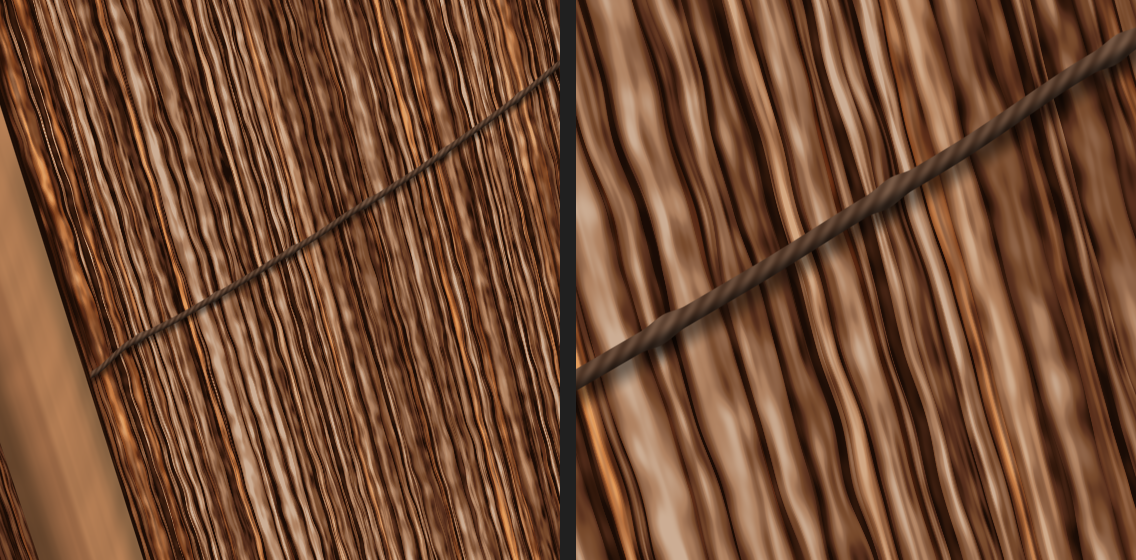
Left, the full canvas; right, a detail of the centre.
This texture is drawn by a WebGL 2 fragment shader. Its source:

```glsl
#version 300 es
precision highp float;
// Slanted thatch of dry reeds, tied by a twisted cord and flanked by a smooth pole.
// Layers of jittered reeds are composited along fanned lanes, each with a shadow,
// a rounded body and bark noise; the resulting tone is mapped to a brown ramp.
uniform vec2 u_resolution;
out vec4 fragColor;

float hash(vec2 p) {
  vec3 q = fract(p.xyx * vec3(0.1031, 0.1030, 0.0973));
  q += dot(q, q.yzx + 33.33);
  return fract((q.x + q.y) * q.z);
}

float noise(vec2 p) {
  vec2 i = floor(p), f = fract(p);
  f = f * f * (3.0 - 2.0 * f);
  return mix(mix(hash(i), hash(i + vec2(1, 0)), f.x),
             mix(hash(i + vec2(0, 1)), hash(i + vec2(1, 1)), f.x), f.y);
}

// Brown ramp from deep gaps to pale, weathered bark
vec3 reedColor(float tone) {
  vec3 c = mix(vec3(0.10, 0.045, 0.02), vec3(0.19, 0.09, 0.04), smoothstep(0.0, 0.1, tone));
  c = mix(c, vec3(0.34, 0.18, 0.11), smoothstep(0.08, 0.24, tone));
  c = mix(c, vec3(0.47, 0.29, 0.17), smoothstep(0.22, 0.4, tone));
  c = mix(c, vec3(0.56, 0.39, 0.28), smoothstep(0.38, 0.56, tone));
  c = mix(c, vec3(0.69, 0.51, 0.38), smoothstep(0.54, 0.72, tone));
  return mix(c, vec3(0.80, 0.68, 0.58), smoothstep(0.7, 1.0, tone));
}

// Adds one layer of reeds to a surface holding tone (x) and amber tint (y)
vec2 addReeds(vec2 surface, vec2 q, float count, float keep, float seed, float pixel) {
  float x = q.x * count;
  for (int k = -1; k <= 1; k++) {
    float id = floor(x) + float(k);
    vec2 key = vec2(id, seed);
    if (hash(key + 5.3) > keep) continue;
    float sway = noise(vec2(id * 7.3, q.y * 3.0 + seed)) - 0.5;
    float center = id + 0.5 + 0.4 * (hash(key) - 0.5) + 0.3 * sway;
    float radius = 0.28 + 0.32 * hash(key + 11.7);
    radius *= 0.8 + 0.35 * noise(vec2(id * 3.1 + seed, q.y * 13.0));
    float d = (x - center) / radius;

    // Shadow thrown to the right, then the rounded body
    surface.x *= 1.0 - 0.65 * smoothstep(1.7, 0.8, abs(d - 0.25));
    float body = sqrt(max(0.0, 1.0 - d * d));
    float glint = exp(-7.0 * (d + 0.25) * (d + 0.25));
    float bark = noise(vec2(d * 1.7 + id * 9.0, q.y * 48.0 + seed)) - 0.5;
    float fiber = noise(vec2(d * 3.5 + id * 17.0, q.y * 13.0 + seed)) - 0.5;
    float age = noise(vec2(id * 5.7 + seed, q.y * 4.0)) - 0.5;
    float tone = 0.31 + 0.34 * hash(key + 23.1) + 0.42 * bark + 0.5 * fiber
               + 0.25 * age + 0.24 * glint;
    tone *= 0.15 + 0.85 * body;
    float amber = smoothstep(0.5, 1.0, hash(key + 37.9)) * (0.6 + fiber);
    float edge = clamp(1.3 * pixel * count / radius, 0.05, 0.6);
    surface = mix(surface, vec2(tone, amber), smoothstep(1.0, 1.0 - edge, abs(d)));
  }
  return surface;
}

void main() {
  vec2 p = gl_FragCoord.xy / u_resolution;
  p.y = 1.0 - p.y;
  float pixel = 1.0 / min(u_resolution.x, u_resolution.y);

  // Lanes lean right and fan out slightly
  float lane = (p.x - 0.31 * p.y) / (1.0 - 0.09 * p.y);
  vec2 q = vec2(lane, p.y);
  q.x += 0.005 * (noise(vec2(lane * 50.0, p.y * 24.0)) - 0.5);

  // Reeds, from the fine back layer to the broad front one
  vec2 surface = vec2(0.12, 0.0);
  surface = addReeds(surface, q, 74.0, 1.0, 3.0, pixel);
  surface = addReeds(surface, q, 50.0, 0.75, 41.0, pixel);
  surface = addReeds(surface, q, 33.0, 0.55, 87.0, pixel);
  float tone = surface.x * (0.87 + 0.3 * noise(vec2(lane * 8.0, p.y * 5.0)));
  tone += 0.13 * (noise(vec2(lane * 190.0, p.y * 75.0)) - 0.5);

  // Dark ragged gap beside the pole
  float ragged = 0.03 * (noise(vec2(lane * 40.0, p.y * 18.0)) - 0.5);
  float gap = smoothstep(-0.015, -0.045, lane + ragged);
  tone *= 1.0 - gap * mix(0.9, 0.5, smoothstep(0.5, 0.75, p.y));
  vec3 color = reedColor(tone);
  color *= mix(vec3(1.0), vec3(1.12, 0.9, 0.6), surface.y);

  // Sagging cord with a shadow, twisted strands and regular knots
  float cordY = 0.725 - 0.44 * p.x - 0.17 * p.x * p.x + 0.02 * smoothstep(0.23, 0.16, p.x);
  cordY += 0.006 * (noise(vec2(p.x * 16.0, 2.0)) - 0.5);
  float across = (p.y - cordY) * 0.85;
  float knot = smoothstep(0.1, 0.0, abs(fract((p.x - 0.52) / 0.135 + 0.5) - 0.5));
  float halfWidth = 0.0055 + 0.002 * knot;
  float start = smoothstep(0.158, 0.166, p.x);
  color *= 1.0 - start * (0.45 + 0.25 * knot) * smoothstep(0.014, 0.0, abs(across - 0.007));
  float twist = 0.5 + 0.5 * cos(6.2832 * (p.x * 85.0 + across * 70.0));
  float round_ = 1.0 - 0.6 * smoothstep(-0.002, 0.006, across);
  vec3 cord = mix(vec3(0.31, 0.21, 0.15), vec3(0.50, 0.38, 0.30), 0.55 * twist + 0.3 * knot);
  float cordMask = smoothstep(halfWidth + pixel, halfWidth - pixel, abs(across));
  color = mix(color, cord * round_, start * cordMask);

  // Faceted pole with faint curved grain
  float u = (lane + 0.265) / 0.207;
  vec3 pole = mix(vec3(0.40, 0.27, 0.17), vec3(0.61, 0.41, 0.27), smoothstep(0.08, 0.38, u));
  pole = mix(pole, vec3(0.69, 0.48, 0.32), smoothstep(0.46, 0.54, u));
  float rim = smoothstep(0.78, 0.98, u) * smoothstep(0.2, 0.42, p.y);
  pole = mix(pole, vec3(0.49, 0.36, 0.24), 0.75 * rim);
  float grain = noise(vec2(u * 3.0, p.y * 24.0 + 5.0 * u * u));
  pole *= 0.94 + 0.08 * grain + 0.04 * noise(vec2(u * 30.0, p.y * 4.0));
  float poleMask = smoothstep(0.104, 0.1035 - 1.5 * pixel, abs(lane + 0.1615));
  fragColor = vec4(mix(color, pole, poleMask), 1.0);
}
```
